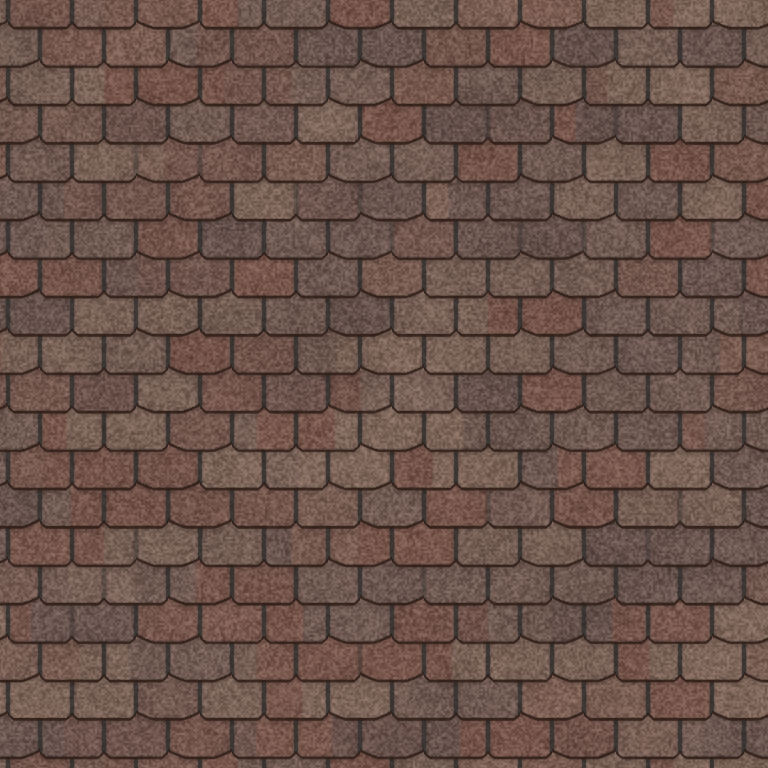
This texture is drawn by a three.js fragment shader. Its source:

```glsl
// Asphalt roof shingles: 20 overlapping courses of 12 tabs, shifted by half a tab.
// Each course has a clipped lower profile that casts a thin shadow on the course
// below; tab tones and mineral granules come from hashes that wrap at the canvas edge.
varying vec2 vUv;

const vec2 GRID = vec2(12.0, 20.0);
const float COURSE = 0.6;            // course height, in tab widths
const float BASELINE = 0.29;         // height of the lowest edge, in courses
const float SLIT_HALF = 0.033;

const vec3 GREY_BROWN = vec3(0.400, 0.322, 0.302);
const vec3 TAN = vec3(0.485, 0.392, 0.345);
const vec3 RED_BROWN = vec3(0.462, 0.325, 0.285);
const vec3 SLIT_COLOR = vec3(0.225, 0.208, 0.198);
const vec3 SHADOW_COLOR = vec3(0.195, 0.125, 0.098);

float hash(vec2 p) {
  vec3 q = fract(vec3(p.xyx) * 0.1031);
  q += dot(q, q.yzx + 33.33);
  return fract((q.x + q.y) * q.z);
}

// Value noise that repeats after "period" cells.
float wrapNoise(vec2 uv, vec2 period) {
  vec2 p = uv * period;
  vec2 i = floor(p);
  vec2 f = fract(p);
  f = f * f * (3.0 - 2.0 * f);
  vec2 a = mod(i, period);
  vec2 b = mod(i + 1.0, period);
  return mix(mix(hash(a), hash(vec2(b.x, a.y)), f.x),
             mix(hash(vec2(a.x, b.y)), hash(b), f.x), f.y);
}

// Horizontal position in a course, counted in tabs from its first slit.
float courseX(float x, float row) {
  return x - 0.625 + 0.5 * mod(row, 2.0);
}

// Height of the lower tab edge; every third tab has long, sweeping corners.
float profile(float x, float row) {
  float t = courseX(x, row);
  float side = min(fract(t), 1.0 - fract(t));
  float sweeping = step(1.5, mod(floor(t), 3.0));
  float width = mix(0.10, 0.29, sweeping);
  float rise = mix(0.085, 0.115, sweeping);
  return rise * pow(max(1.0 - side / width, 0.0), 1.25);
}

// Blend of mineral colours for one tab.
vec3 tabTone(vec2 tab) {
  float light = 0.65 * hash(tab + 17.0) + 0.35 * hash(vec2(tab.y, 71.0));
  float red = smoothstep(0.42, 0.95, hash(tab + 53.0));
  vec3 tone = mix(GREY_BROWN, TAN, smoothstep(0.1, 0.9, light));
  return mix(tone, RED_BROWN, red * 0.85);
}

// Fine light and dark grains, centred on zero.
float granules(vec2 uv) {
  float fine = wrapNoise(uv, vec2(384.0)) - 0.5;
  float coarse = wrapNoise(uv + 0.37, vec2(210.0)) - 0.5;
  return fine * 0.15 + coarse * 0.075;
}

void main() {
  float x = vUv.x * GRID.x;
  float v = vUv.y * GRID.y - BASELINE;
  float row = floor(v);
  float y = fract(v) * COURSE;

  // Below the clipped edge the next lower course shows through.
  if (y < profile(x, row)) {
    row -= 1.0;
    y += COURSE;
  }
  float aboveEdge = y - profile(x, row);
  float belowUpper = COURSE + profile(x, row + 1.0) - y;

  float t = courseX(x, row);
  float inTab = fract(t);
  vec2 tab = mod(vec2(floor(t), row), GRID);

  // Some tabs change tone part way across.
  float splitAt = mix(0.35, 0.65, hash(tab + 91.0));
  float hasSplit = step(0.78, hash(tab + 29.0));
  float split = hasSplit * smoothstep(splitAt - 0.03, splitAt + 0.03, inTab);
  vec2 nextTab = mod(tab + vec2(1.0, 0.0), GRID);
  vec3 color = mix(tabTone(tab), tabTone(nextTab), split);

  // Weathering and granules.
  float weather = wrapNoise(vUv, vec2(9.0)) + wrapNoise(vUv, vec2(31.0)) - 1.0;
  color *= 1.0 + 0.07 * weather;
  color += granules(vUv) * vec3(1.0, 0.93, 0.88);

  // Slits between tabs; a few are nearly closed.
  float slitDistance = min(inTab, 1.0 - inTab);
  vec2 slitId = mod(vec2(floor(t + 0.5), row), GRID);
  float openness = mix(0.35, 0.96, step(0.06, hash(slitId + 7.0)));
  float slit = 1.0 - smoothstep(SLIT_HALF - 0.012, SLIT_HALF + 0.012, slitDistance);
  color *= 1.0 - 0.10 * (1.0 - smoothstep(0.03, 0.075, slitDistance));
  vec3 slitColor = SLIT_COLOR + granules(vUv) * 0.3;
  color = mix(color, slitColor, slit * openness);

  // Worn lower edge and the shadow under the course above.
  color *= 1.0 - 0.32 * (1.0 - smoothstep(0.0, 0.028, aboveEdge));
  color *= 1.0 - 0.10 * (1.0 - smoothstep(0.03, 0.13, belowUpper));
  float shadow = 1.0 - smoothstep(0.022, 0.052, belowUpper);
  float shadowDepth = 0.82 + 0.16 * wrapNoise(vUv, vec2(120.0, 20.0));
  color = mix(color, SHADOW_COLOR, shadow * shadowDepth);

  gl_FragColor = vec4(color, 1.0);
}
```
